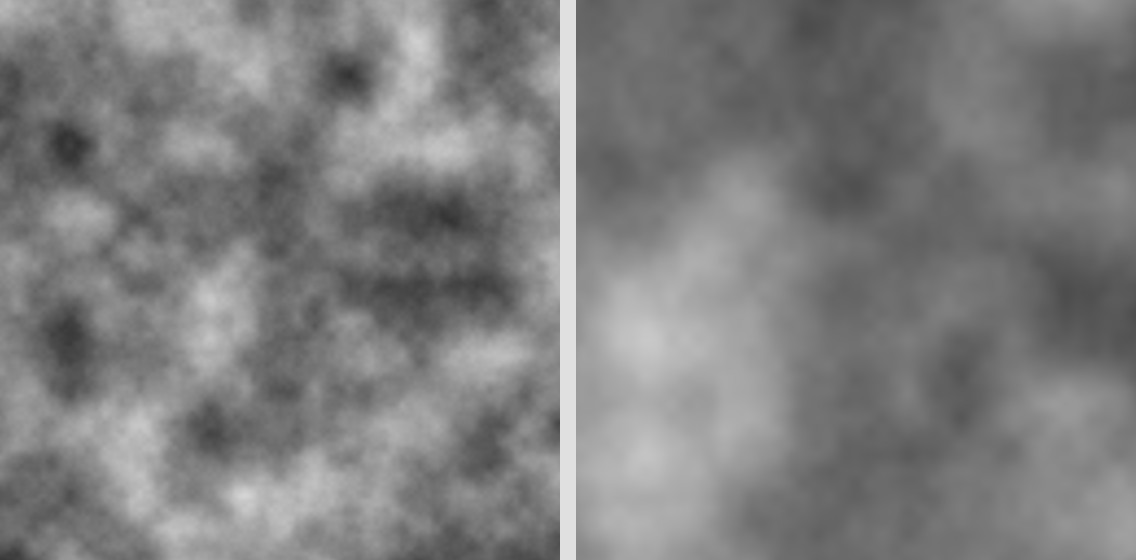
Left, the full canvas; right, a detail of the centre.
This texture is drawn by a three.js fragment shader. Its source:

```glsl
#define BASE_CELLS 8.0
#define OCTAVES 5
#define LACUNARITY 2.0
#define GAIN 0.5
#define MEAN_GREY 0.488
#define CONTRAST 0.84
#define SEED 17.0

varying vec2 vUv;

// Sine-free hash of a lattice point, 0 to 1
float hash(vec2 cell) {
    vec3 p = fract(cell.xyx * 0.1031);
    p += dot(p, p.yzx + 33.33);
    return fract((p.x + p.y) * p.z);
}

// Smoothly interpolated lattice values
float valueNoise(vec2 p) {
    vec2 cell = floor(p);
    vec2 f = fract(p);
    vec2 blend = f * f * (3.0 - 2.0 * f);
    float bottom = mix(hash(cell), hash(cell + vec2(1.0, 0.0)), blend.x);
    float top = mix(hash(cell + vec2(0.0, 1.0)), hash(cell + vec2(1.0, 1.0)), blend.x);
    return mix(bottom, top, blend.y);
}

// Octaves of noise, weighted and centred on zero
float cloudNoise(vec2 p) {
    float sum = 0.0;
    float total = 0.0;
    float amplitude = 1.0;
    for (int i = 0; i < OCTAVES; i++) {
        vec2 offset = SEED * vec2(1.0, 2.3) * float(i + 1);
        sum += amplitude * (valueNoise(p + offset) - 0.5);
        total += amplitude;
        amplitude *= GAIN;
        p *= LACUNARITY;
    }
    return sum / total;
}

void main() {
    float grey = MEAN_GREY + CONTRAST * cloudNoise(vUv * BASE_CELLS);
    gl_FragColor = vec4(vec3(clamp(grey, 0.0, 1.0)), 1.0);
}
```
